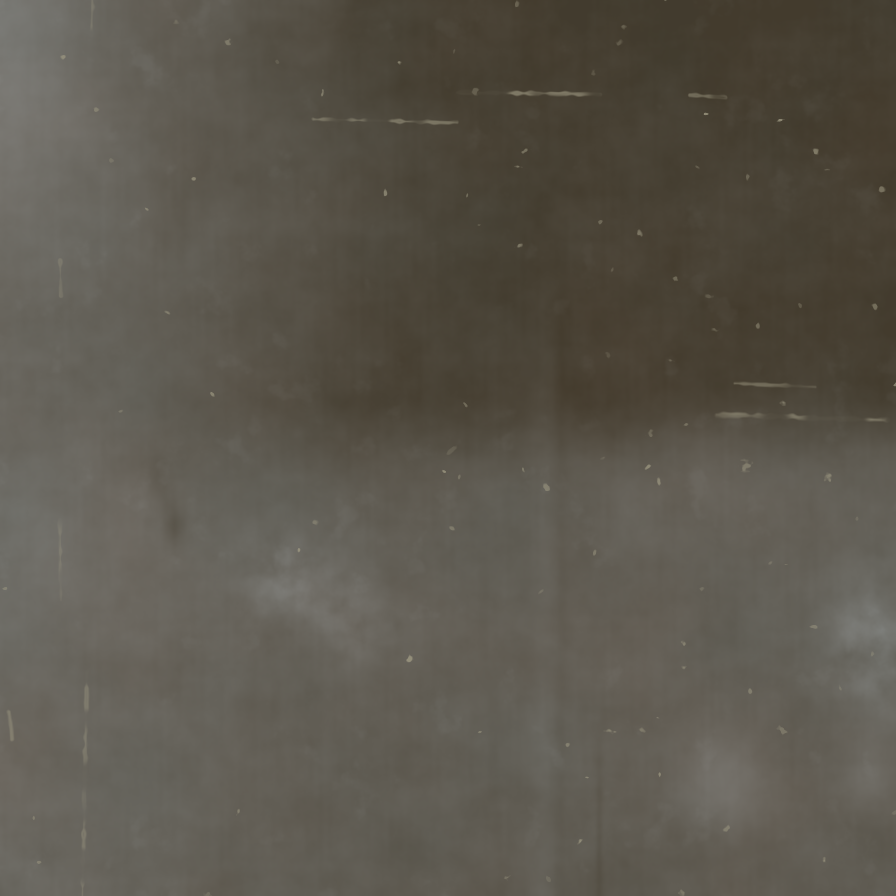
A Shadertoy shader for this texture:

```glsl
float hash(vec2 p) {
    vec3 q = fract(vec3(p.xyx) * 0.1031);
    q += dot(q, q.yzx + 33.33);
    return fract((q.x + q.y) * q.z);
}

float noise(vec2 p) {
    vec2 i = floor(p), f = fract(p);
    f = f * f * (3.0 - 2.0 * f);
    return mix(mix(hash(i), hash(i + vec2(1, 0)), f.x),
               mix(hash(i + vec2(0, 1)), hash(i + vec2(1, 1)), f.x), f.y);
}

// Signed cloud noise, roughly -0.5 to 0.5
float fbm(vec2 p) {
    float sum = 0.0, amp = 0.5;
    for (int i = 0; i < 5; i++) {
        sum += amp * (noise(p) - 0.5);
        p = mat2(1.6, 1.2, -1.2, 1.6) * p + 17.3;
        amp *= 0.5;
    }
    return sum;
}

float glow(vec2 p, vec2 center, vec2 radius) {
    vec2 d = (p - center) / radius;
    return exp(-dot(d, d));
}

// Thin worn line from a to b, broken into dashes along its length
float scratch(vec2 p, vec2 a, vec2 b, float width) {
    vec2 ab = b - a;
    float h = clamp(dot(p - a, ab) / dot(ab, ab), 0.0, 1.0);
    float d = length(p - a - ab * h) + 0.003 * (noise(p * 130.0) - 0.5);
    float wear = smoothstep(0.3, 0.6, noise(p * 45.0 + a * 300.0));
    return (1.0 - smoothstep(width * 0.2, width + 0.0014, abs(d))) * mix(0.08, 1.0, wear);
}

// Sparse paint chips, one candidate per cell
float chips(vec2 p, float cells, float density, float size) {
    vec2 cell = floor(p * cells);
    float ink = 0.0;
    for (int y = -1; y <= 1; y++)
    for (int x = -1; x <= 1; x++) {
        vec2 id = cell + vec2(x, y);
        vec2 center = (id + vec2(hash(id + 3.7), hash(id + 9.1))) / cells;
        float angle = 6.283 * hash(id + 21.0);
        vec2 d = mat2(cos(angle), sin(angle), -sin(angle), cos(angle)) * (p - center);
        d.y *= 1.0 + 1.2 * hash(id + 5.0);
        float r = size * mix(0.5, 1.2, hash(id + 31.0));
        float edge = length(d) + r * 1.3 * (noise(p * 300.0) - 0.5);
        float shape = 1.0 - smoothstep(r * 0.4, r + 0.001, edge);
        ink = max(ink, shape * step(hash(id + 47.0), density) * mix(0.25, 1.0, hash(id + 60.0)));
    }
    return ink;
}

void mainImage(out vec4 fragColor, in vec2 fragCoord) {
    vec2 p = fragCoord / iResolution.xy;
    vec2 warp = vec2(fbm(p * 4.0), fbm(p * 4.0 + 40.0));
    vec2 warped = p + 0.08 * warp, spot = p + 0.03 * warp;

    // Broad light: pale left side, dark upper right with a firm lower border
    float border = smoothstep(0.43, 0.56, p.y + 0.05 * warp.y - 0.03 * p.x);
    float shade = smoothstep(0.03, 0.62, warped.x) * border;
    float tone = mix(0.72, 0.54, smoothstep(0.0, 0.5, warped.x)) - 0.47 * shade;
    tone += 0.06 * smoothstep(0.35, 0.9, p.x) * (1.0 - border);
    tone -= 0.05 * smoothstep(0.75, 1.0, p.y) * smoothstep(0.1, 0.3, p.x);
    tone -= 0.06 * smoothstep(0.2, 0.0, p.y);

    // Chalky patches and dark smudges
    float mottle = clamp(0.95 + 2.2 * fbm(p * 30.0), 0.3, 1.8);
    tone += 0.3 * glow(spot, vec2(0.0, 0.94), vec2(0.09, 0.16));
    tone += 0.14 * glow(spot, vec2(0.03, 0.4), vec2(0.1, 0.12));
    tone += 0.36 * mottle * glow(spot, vec2(0.315, 0.355), vec2(0.06, 0.05));
    tone += 0.24 * mottle * glow(spot, vec2(0.4, 0.3), vec2(0.05));
    tone += 0.3 * glow(spot, vec2(0.81, 0.12), vec2(0.05, 0.055));
    tone += 0.22 * glow(spot, vec2(0.97, 0.13), vec2(0.03, 0.04));
    tone += 0.34 * mottle * glow(spot, vec2(0.98, 0.28), vec2(0.06, 0.07));
    tone -= 0.26 * glow(spot, vec2(0.2, 0.42), vec2(0.012, 0.022));
    tone -= 0.14 * glow(spot, vec2(0.187, 0.47), vec2(0.012, 0.025));

    // Clouding, fine stains and a faint brushed weave
    tone += 0.14 * fbm(p * 5.0 + 8.0) + 0.2 * fbm(p * 20.0) + 0.1 * fbm(p * 60.0);
    tone += 0.08 * smoothstep(0.14, 0.32, fbm(p * 32.0 + 70.0));
    tone += 0.03 * (noise(p * vec2(190.0, 14.0)) - 0.5);
    tone += 0.02 * (noise(p * vec2(9.0, 120.0)) - 0.5);

    // Vertical seams
    float seamFade = smoothstep(0.78, 0.6, p.y);
    tone += 0.06 * seamFade * glow(p, vec2(0.607, p.y), vec2(0.012, 1.0));
    tone -= 0.05 * seamFade * glow(p, vec2(0.627, p.y), vec2(0.007, 1.0));
    tone -= 0.09 * smoothstep(0.22, 0.1, p.y) * glow(p, vec2(0.669, p.y), vec2(0.004, 1.0));

    // Brown through neutral grey to a cool pale grey
    vec3 color = mix(vec3(0.262, 0.232, 0.178), vec3(0.475, 0.47, 0.45), clamp(tone, 0.0, 1.3));
    color += fbm(p * 7.0 + 90.0) * vec3(0.016, -0.006, -0.014);

    // Rubbed lines
    float lines = 0.7 * scratch(p, vec2(0.35, 0.867), vec2(0.51, 0.863), 0.0016);
    lines = max(lines, 0.8 * scratch(p, vec2(0.51, 0.897), vec2(0.67, 0.895), 0.0018));
    lines = max(lines, 0.6 * scratch(p, vec2(0.77, 0.894), vec2(0.81, 0.891), 0.0015));
    lines = max(lines, 0.8 * scratch(p, vec2(0.8, 0.537), vec2(0.99, 0.531), 0.0026));
    lines = max(lines, 0.6 * scratch(p, vec2(0.82, 0.572), vec2(0.91, 0.568), 0.0018));
    lines = max(lines, 0.5 * scratch(p, vec2(0.092, 0.0), vec2(0.097, 0.25), 0.0016));
    lines = max(lines, 0.4 * scratch(p, vec2(0.102, 0.96), vec2(0.103, 1.0), 0.0015));
    lines = max(lines, 0.4 * scratch(p, vec2(0.068, 0.33), vec2(0.067, 0.42), 0.0014));
    lines = max(lines, 0.4 * scratch(p, vec2(0.068, 0.67), vec2(0.067, 0.71), 0.0014));
    lines = max(lines, 0.6 * scratch(p, vec2(0.013, 0.175), vec2(0.01, 0.205), 0.002));

    // Scattered chips, denser to the right
    float density = mix(0.08, 0.24, smoothstep(0.2, 0.7, p.x));
    float specks = max(chips(p, 22.0, density, 0.0034), 0.8 * chips(p + 5.0, 7.0, 0.2, 0.0075));
    color = mix(color, vec3(0.62, 0.6, 0.51), 0.8 * max(lines, specks));

    fragColor = vec4(color, 1.0);
}
```
